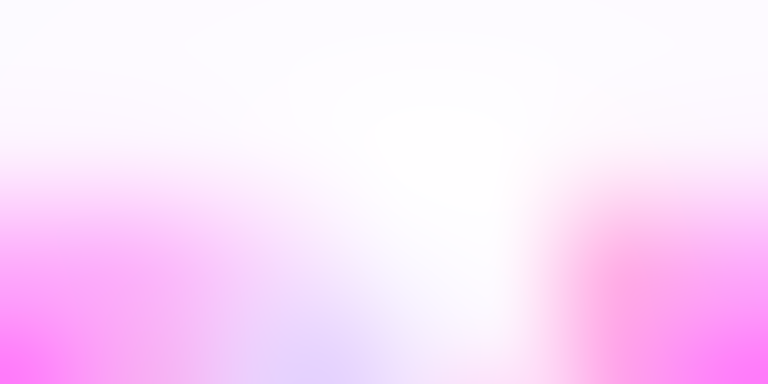
Give the GLSL for this background, as a Shadertoy shader.

```glsl
#define WHITE    vec3(1.00, 0.998, 1.00)
#define HAZE     vec3(0.99, 0.98, 1.00)
#define ORCHID   vec3(0.99, 0.68, 0.985)
#define ROSE     vec3(1.00, 0.67, 0.89)
#define MAUVE    vec3(0.97, 0.68, 0.93)
#define LAVENDER vec3(0.89, 0.815, 0.995)
#define BLUSH    vec3(1.00, 0.85, 0.97)
#define MAGENTA  vec3(1.00, 0.48, 0.98)
#define SHEET_TOP 0.68
#define SHEET_FULL 0.24

// Soft elliptical glow, 1 at its centre
float glow(vec2 p, vec2 centre, vec2 radii) {
    vec2 d = (p - centre) / radii;
    return exp(-dot(d, d));
}

// Smooth fall from 1 at or below lo to 0 at or above hi
float fall(float lo, float hi, float x) {
    return 1.0 - smoothstep(lo, hi, x);
}

void mainImage(out vec4 fragColor, in vec2 fragCoord) {
    vec2 uv = fragCoord / iResolution.xy;

    // Pale backdrop, brightest near the middle
    vec3 color = mix(HAZE, WHITE, glow(uv, vec2(0.56, 0.55), vec2(0.30, 0.36)));

    // Pink sheets rising from the lower left and right
    float rise = 0.92 * fall(SHEET_FULL, SHEET_TOP, uv.y)
               + 0.08 * fall(0.50, 0.90, uv.y);
    float left = fall(0.12, 0.54, uv.x);
    float right = smoothstep(0.63, 0.83, uv.x);
    vec3 rightTint = mix(ROSE, ORCHID, smoothstep(0.78, 1.0, uv.x));
    color = mix(color, ORCHID, rise * left);
    color = mix(color, rightTint, rise * right);

    // Cooler glows along the lower edge
    color = mix(color, MAUVE, 0.7 * glow(uv, vec2(0.20, -0.05), vec2(0.10, 0.25)));
    color = mix(color, BLUSH, 0.7 * glow(uv, vec2(0.64, -0.05), vec2(0.11, 0.14)));
    color = mix(color, LAVENDER, 0.95 * glow(uv, vec2(0.41, -0.03), vec2(0.14, 0.30)));

    // Deep magenta in the lower corners
    color = mix(color, MAGENTA, glow(uv, vec2(0.0), vec2(0.12, 0.21)));
    color = mix(color, MAGENTA, glow(uv, vec2(1.0, 0.0), vec2(0.16, 0.21)));

    fragColor = vec4(color, 1.0);
}
```
